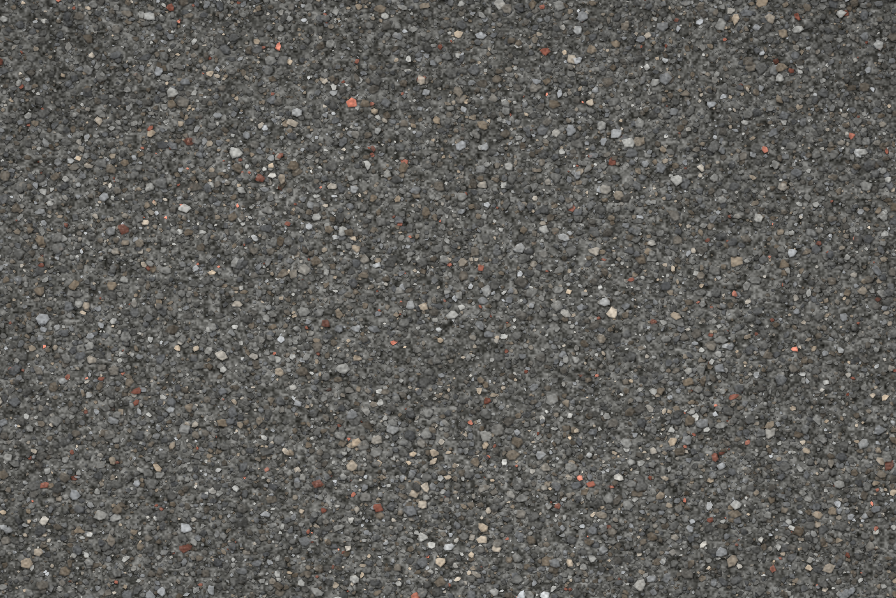
A Shadertoy shader for this texture:

```glsl
const float TAU = 6.2832;
const vec3 BINDER_COLOR = vec3(0.358, 0.357, 0.343);
const vec3 WARM_TINT = vec3(1.10, 1.00, 0.87);
const vec3 COOL_TINT = vec3(0.98, 1.00, 1.02);
const vec3 RUST_TINT = vec3(1.40, 0.88, 0.74);
const vec2 LIGHT_DIR = vec2(-0.35, 0.94);
const float GRIT_SCALE = 135.0;    // cells per canvas height
const float PEBBLE_SCALE = 78.0;
const float STONE_SCALE = 50.0;
const float STONE_TONE = 0.295;    // darkest stone
const float TONE_RANGE = 0.21;
const float PALE_BOOST = 0.25;     // extra brightness of the rare pale chips
const float RIM_WIDTH = 0.16;
const float RIM_SHADE = 0.32;
const float SHADOW_DEPTH = 0.40;
const float FLATTEN = 1.12;        // slight foreshortening
const int SIDES = 6;

vec3 hash3(vec2 cell, float seed) {
    uvec3 v = uvec3(ivec3(vec3(cell, seed)));
    v = v * 1664525u + 1013904223u;
    for (int i = 0; i < 2; i++) {
        v.x += v.y * v.z;
        v.y += v.z * v.x;
        v.z += v.x * v.y;
        v ^= v >> 16u;
    }
    return vec3(v >> 8u) / float(0xffffffu);
}

float noise(vec2 p, float seed) {
    vec2 cell = floor(p), f = fract(p);
    f = f * f * (3.0 - 2.0 * f);
    float low = mix(hash3(cell, seed).x, hash3(cell + vec2(1, 0), seed).x, f.x);
    float high = mix(hash3(cell + vec2(0, 1), seed).x, hash3(cell + vec2(1, 1), seed).x, f.x);
    return mix(low, high, f.y);
}

// Signed distance to an irregular convex chip
float chipDistance(vec2 q, float radius, vec3 shape) {
    float angle = TAU * shape.x;
    float c = cos(angle), s = sin(angle);
    q = mat2(c, -s, s, c) * q;
    q.y *= mix(1.0, 1.75, shape.y * shape.y);
    float d = -1.0;
    for (int k = 0; k < SIDES; k++) {
        float jitter = fract(shape.z * (17.0 * float(k) + 5.3));
        float side = TAU * (float(k) + 0.7 * jitter) / float(SIDES);
        float reach = radius * mix(0.75, 1.15, fract(jitter * 7.3));
        d = max(d, dot(q, vec2(cos(side), sin(side))) - reach);
    }
    return d;
}

vec3 chipColor(vec3 pick) {
    float tone = STONE_TONE + TONE_RANGE * pick.x + PALE_BOOST * pow(pick.x, 7.0);
    vec3 tint = mix(vec3(1.0, 1.0, 0.975), WARM_TINT, smoothstep(0.6, 1.0, pick.y));
    tint = mix(tint, COOL_TINT, smoothstep(0.35, 0.1, pick.y) * 0.9);
    if (pick.z > 0.985) tint = RUST_TINT;
    return tone * tint;
}

// Paints one layer of scattered chips over the given colour
vec3 scatter(vec3 color, vec2 p, float scale, float density, float seed) {
    vec2 g = p * scale, home = floor(g);
    float edge = 0.6 * scale / iResolution.y;
    float grain = 1.0 + 0.30 * (noise(p * 230.0, seed + 5.0) - 0.5);
    for (int j = -1; j <= 1; j++)
    for (int i = -1; i <= 1; i++) {
        vec2 cell = home + vec2(i, j);
        vec3 place = hash3(cell, seed);
        if (place.z > density) continue;
        vec3 shape = hash3(cell, seed + 1.0);
        vec3 pick = hash3(cell, seed + 2.0);
        vec3 extra = hash3(cell, seed + 3.0);
        vec2 q = g - cell - mix(vec2(0.15), vec2(0.85), place.xy);
        float d = chipDistance(q, mix(0.24, 0.50, extra.x), shape);

        // Contact shadow, then the lit chip with a darker lower rim
        float facing = dot(q / (length(q) + 0.001), LIGHT_DIR);
        float below = 0.5 - 0.5 * facing;
        float shadow = 1.0 - smoothstep(0.0, 0.20, d);
        color *= 1.0 - SHADOW_DEPTH * shadow * below;
        float rim = smoothstep(-RIM_WIDTH, 0.0, d);
        vec3 chip = chipColor(pick) * grain * (1.05 - RIM_SHADE * rim * below);
        float cover = 1.0 - smoothstep(-edge, edge, d);
        color = mix(color, chip, cover * mix(0.65, 1.0, extra.y));
    }
    return color;
}

void mainImage(out vec4 fragColor, in vec2 fragCoord) {
    vec2 uv = fragCoord / iResolution.xy;
    vec2 p = fragCoord / iResolution.y;
    p.y *= FLATTEN;

    // Rough binder
    float rough = 0.24 * (noise(p * 110.0, 11.0) - 0.5) + 0.25 * (noise(p * 260.0, 12.0) - 0.5);
    vec3 color = BINDER_COLOR + rough;

    // Chips thin out in worn patches
    float patches = noise(p * 5.0, 13.0) + 0.5 * noise(p * 13.0, 14.0) - 0.75;
    color = scatter(color, p, GRIT_SCALE, 0.48 + 0.10 * patches, 20.0);
    color = scatter(color, p, PEBBLE_SCALE, 0.52 + 0.20 * patches, 30.0);
    color = scatter(color, p, STONE_SCALE, 0.42 + 0.20 * patches, 40.0);

    // Uneven exposure and pixel-fine sparkle
    float falloff = dot(uv - vec2(0.45, 0.45), uv - vec2(0.45, 0.45));
    color *= 1.06 + 0.06 * patches - 0.22 * falloff;
    color += 0.09 * (noise(p * 340.0, 15.0) - 0.5);
    fragColor = vec4(clamp(color, 0.0, 1.0), 1.0);
}
```
